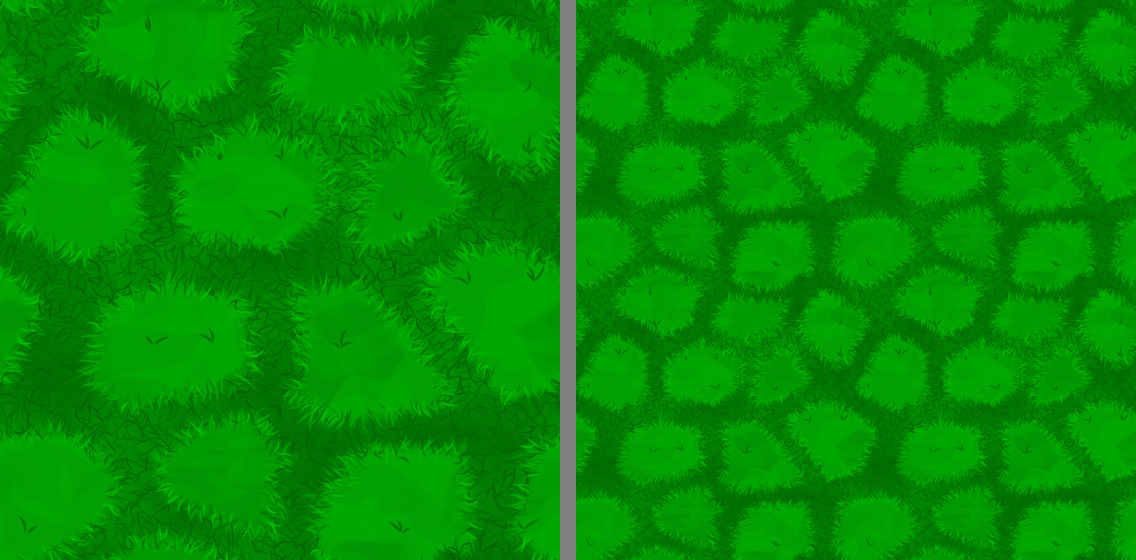
Left, the tile; right, the same tile 2 across and 2 down.
A WebGL 2 fragment shader for this texture:

```glsl
#version 300 es
precision highp float;
uniform vec2 u_resolution;
out vec4 fragColor;

vec3 hash(vec2 cell, float seed) {
  vec3 v = fract(vec3(cell.xyx) * vec3(0.1031, 0.1030, 0.0973) + seed * 0.137);
  v += dot(v, v.yxz + 33.33);
  return fract((v.xxy + v.yzz) * v.zyx);
}

// Whole-number wrap, safe against rounding at exact multiples
vec2 wrap(vec2 c, vec2 period) { return c - period * floor((c + 0.5) / period); }

float noise(vec2 p, vec2 period, float seed) {
  p *= period;
  vec2 c = floor(p), f = fract(p);
  f = f * f * (3.0 - 2.0 * f);
  float a = hash(wrap(c, period), seed).x;
  float b = hash(wrap(c + vec2(1, 0), period), seed).x;
  float d = hash(wrap(c + vec2(0, 1), period), seed).x;
  float e = hash(wrap(c + 1.0, period), seed).x;
  return mix(mix(a, b, f.x), mix(d, e, f.x), f.y);
}

// Distance inward from the border of the nearest grass mound
float mound(vec2 p, out vec2 outward) {
  const vec2 cells = vec2(3, 4);
  p += 0.075 * (vec2(noise(p, vec2(6), 1.0), noise(p, vec2(6), 2.0)) - 0.5);
  vec2 id = floor(p * cells), near = vec2(9), second = vec2(9);
  for (int j = -1; j <= 1; j++)
    for (int i = -1; i <= 1; i++) {
      vec2 c = id + vec2(i, j);
      vec2 jitter = 0.5 * hash(wrap(c, cells), 3.0).xy + 0.25;
      jitter.x += 0.5 * mod(c.y, 2.0) - 0.25;
      vec2 r = ((c + jitter) / cells - p) * vec2(1.0, 1.2);
      if (dot(r, r) < dot(near, near)) { second = near; near = r; }
      else if (dot(r, r) < dot(second, second)) second = r;
    }
  vec2 normal = normalize(second - near);
  outward = normalize(normal - 0.9 * near / (length(near) + 0.001) + 0.001);
  return dot(0.5 * (near + second), normal) - 0.045 * smoothstep(0.09, 0.2, length(near));
}

// Tapered, curved blade centred on the origin
float blade(vec2 q, vec2 dir, float halfLength, float bend, float halfWidth) {
  float t = dot(q, dir) / halfLength;
  float s = dot(q, vec2(-dir.y, dir.x)) - bend * (t * t - 0.3);
  float w = halfWidth * (1.0 - t * t) * (1.0 - 0.3 * t);
  float soft = 0.0003 + 0.5 / u_resolution.y;
  return (1.0 - smoothstep(-soft, soft, abs(s) - w)) * (1.0 - smoothstep(0.8, 1.0, abs(t)));
}

void main() {
  vec2 p = gl_FragCoord.xy / u_resolution, dir;
  float edge = mound(p, dir);

  // Mottled mound tops and shaded gaps
  vec2 w = p + 0.05 * (vec2(noise(p, vec2(11, 17), 4.0), noise(p, vec2(19, 13), 5.0)) - 0.5);
  float top = 0.575 + 0.05 * smoothstep(0.36, 0.44, noise(w, vec2(6, 8), 6.0))
            + 0.03 * smoothstep(0.48, 0.54, noise(w, vec2(13, 23), 7.0));
  float gap = 0.435 + 0.13 * noise(p, vec2(9), 9.0) + 0.04 * (noise(w, vec2(37), 10.0) - 0.5);

  // Broad brush dabs over the tops
  for (int n = 0; n < 18; n++) {
    vec2 c = floor(p * 15.0) + vec2(n % 3, (n / 3) % 3) - 1.0;
    vec3 h = hash(wrap(c, vec2(15)), 60.0 + float(n / 9)), k = hash(wrap(c, vec2(15)), 65.0 + float(n / 9));
    float angle = 6.28 * k.x;
    float dab = blade(p - (c + h.xy) / 15.0, vec2(cos(angle), sin(angle)), 0.045, 0.02 * (k.y - 0.5), 0.011);
    top = mix(top, 0.58 + 0.11 * h.z, 0.4 * dab * k.z);
  }
  float ragged = edge + 0.03 * (noise(w, vec2(27), 11.0) - 0.5);
  float green = mix(gap, top, smoothstep(0.0, 0.054, ragged));

  // Dark blades fill the gaps, then mixed blades fringe the mounds
  const float grid = 40.0;
  for (int layer = 0; layer < 7; layer++)
    for (int n = 0; n < 9; n++) {
      vec2 c = floor(p * grid) + vec2(n % 3, n / 3) - 1.0, id = wrap(c, vec2(grid));
      float seed = 20.0 + float(layer) * 3.0;
      vec3 h = hash(id, seed), k = hash(id, seed + 1.0);
      vec2 root = (c + h.xy) / grid, q = p - root;
      if (dot(q, q) > 0.0006) continue;
      float depth = mound(root, dir);
      bool bright = layer > 2 && h.z > 0.2;
      float turn = (k.x - 0.5) * (layer > 2 ? 1.2 : 3.2);
      dir = mat2(cos(turn), sin(turn), -sin(turn), cos(turn)) * dir;
      float reach = mix(0.014, 0.022, k.z);
      float cover = blade(q, dir, reach, (k.y - 0.5) * 0.02, bright ? 0.0021 : 0.0017);
      if (bright) {
        float rim = smoothstep(0.002, 0.02, depth) * (1.0 - smoothstep(0.04, 0.068, depth));
        cover *= rim * smoothstep(-1.0, -0.1, dot(q, dir) / reach) * (0.6 + 0.4 * k.y);
        green = mix(green, 0.59 + 0.17 * h.z * smoothstep(-0.01, 0.03, depth), cover);
      } else {
        cover *= (1.0 - smoothstep(0.03, 0.058, depth)) * (0.4 + 0.6 * k.x);
        green = mix(green, 0.37 + 0.09 * k.y, cover);
      }
    }

  // Sparse dark sprigs on the mound tops
  vec2 c = floor(p * 9.0);
  vec3 h = hash(c, 50.0);
  vec2 root = (c + 0.4 + 0.2 * h.xy) / 9.0;
  if (h.z < 0.65 && mound(root, dir) > 0.05)
    for (int n = 0; n < 3; n++) {
      vec3 k = hash(c, 51.0 + float(n));
      if (k.z < 0.3) continue;
      float angle = 0.3 + float(n) * 0.8 + 0.9 * k.x, reach = mix(0.008, 0.019, k.y);
      dir = vec2(cos(angle), sin(angle));
      float cover = blade(p - root - dir * reach, dir, reach, 0.012 * (k.x - 0.5), 0.0024);
      green = mix(green, 0.42, 0.85 * cover);
    }
  fragColor = vec4(0.004, green, 0.003, 1.0);
}
```
